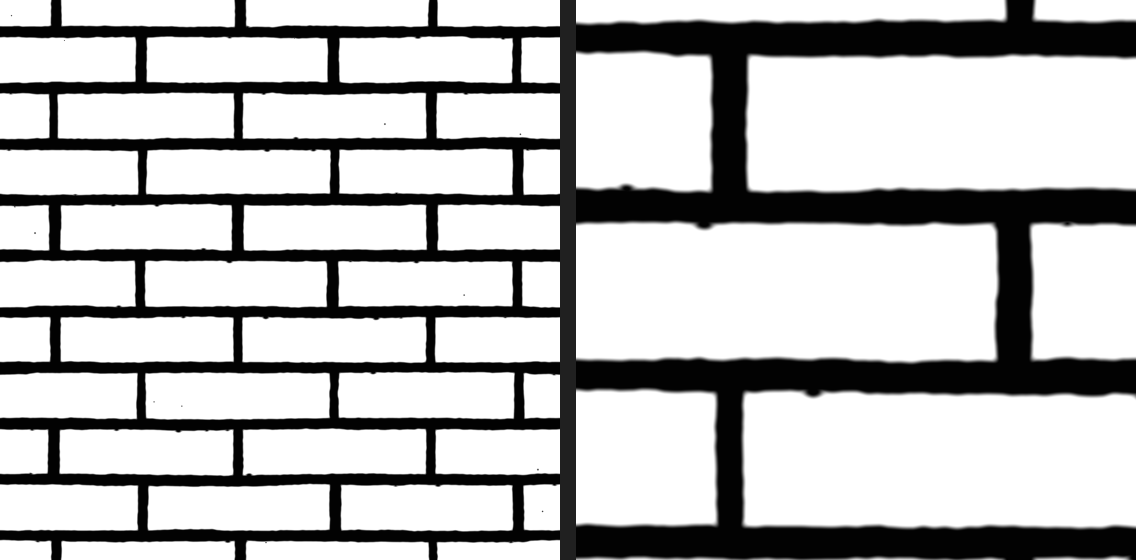
Left, the full canvas; right, a detail of the centre.
Give the GLSL for this pattern, as a Shadertoy shader.

```glsl
// Seamless running-bond brick wall: white bricks between black, hand-inked mortar.
// Bed and head joints are signed distances whose edges are displaced by wrapping
// noise; hashed nicks along the beds and stray specks add wear.

const float ROWS = 10.0;            // courses up the tile
const float COLS = 3.0;             // bricks along a course
const float BED_START = 0.043;      // height of the lowest bed joint
const float BED_HALF = 0.0100;      // half thickness of a bed joint
const float HEAD_HALF = 0.0090;     // half thickness of a head joint
const float HEAD_VARIATION = 0.0016;
const float EVEN_OFFSET = 0.2585;   // first head joint in even courses
const float ODD_OFFSET = 0.0985;    // first head joint in odd courses
const float COLUMN_SWAY = 0.0062;   // alternating long and short bricks
const float ROW_JITTER = 0.0035;
const float BED_WAVE = 0.0022;      // slow drift of a bed joint
const float LEDGE = 0.0026;         // abrupt steps where bricks sit unevenly
const float ROUGHNESS = 0.0013;     // fine raggedness of the edges
const float CORNER_ROUND = 0.003;
const float NICK_CELLS = 26.0;
const float NICK_CHANCE = 0.16;
const float SPECK_CELLS = 20.0;
const float SPECK_CHANCE = 0.03;
const float SOFTNESS = 0.0018;      // half width of the edge ramp
const float TAU = 6.2831853;
const vec3 INK = vec3(0.008);
const vec3 PAPER = vec3(1.0);

float hash(vec2 p) {
    return fract(sin(dot(p, vec2(127.1, 311.7))) * 43758.5453);
}

// Value noise in -0.5..0.5 that wraps over 0..1; ramp < 0.5 sharpens its steps.
float wrapNoise(float t, float cells, float seed, float ramp) {
    float cell = floor(t * cells);
    float blend = smoothstep(0.5 - ramp, 0.5 + ramp, fract(t * cells));
    float a = hash(vec2(mod(cell, cells), seed));
    float b = hash(vec2(mod(cell + 1.0, cells), seed));
    return mix(a, b, blend) - 0.5;
}

float raggedEdge(float t, float seed) {
    return ROUGHNESS * (wrapNoise(t, 64.0, seed, 0.5)
                      + 0.7 * wrapNoise(t, 150.0, seed + 3.7, 0.5));
}

float smoothUnion(float a, float b, float k) {
    float h = max(k - abs(a - b), 0.0) / k;
    return min(a, b) - 0.25 * k * h * h;
}

// Horizontal mortar with separately worn upper and lower edges, plus nicks.
float bedJoint(vec2 uv) {
    float level = (uv.y - BED_START) * ROWS;
    float bed = floor(level + 0.5);
    float id = mod(bed, ROWS);
    float y = (level - bed) / ROWS - BED_WAVE * wrapNoise(uv.x, 5.0, id + 20.0, 0.5);
    float side = step(0.0, y);
    float seed = id * 2.0 + side + 40.0;
    float halfWidth = BED_HALF + LEDGE * wrapNoise(uv.x, 9.0, seed, 0.12)
                    + raggedEdge(uv.x, seed + 50.0);
    float d = abs(y) - halfWidth;

    // Small drips of ink, mostly below the joint
    float cell = floor(uv.x * NICK_CELLS);
    vec2 key = vec2(mod(cell, NICK_CELLS), seed);
    float chance = NICK_CHANCE * mix(1.0, 0.3, side);
    if (hash(key + 0.31) < chance) {
        float radius = mix(0.0012, 0.0032, hash(key + 0.57));
        float center = (cell + mix(0.25, 0.75, hash(key + 0.83))) / NICK_CELLS;
        vec2 q = vec2((uv.x - center) * 0.6, d);
        d = smoothUnion(d, length(q) - radius, 0.0015);
    }
    return d;
}

// Vertical mortar, shifted by half a brick in every other course.
float headJoint(vec2 uv) {
    float row = mod(floor((uv.y - BED_START) * ROWS), ROWS);
    float odd = mod(row, 2.0);
    float across = (uv.x - mix(EVEN_OFFSET, ODD_OFFSET, odd)) * COLS;
    float joint = floor(across + 0.5);
    float col = mod(joint, COLS);
    vec2 key = vec2(col + 7.0, row + 11.0);

    float shift = -COLUMN_SWAY * sin(TAU * (col + 1.0 - odd) / COLS)
                + ROW_JITTER * 2.0 * (hash(vec2(row, 5.3)) - 0.5)
                + 0.003 * (hash(key + 0.2) - 0.5);
    float x = (across - joint) / COLS - shift;
    float seed = row * COLS + col + 90.0 + 40.0 * step(0.0, x);
    float halfWidth = HEAD_HALF + HEAD_VARIATION * 2.0 * (hash(key) - 0.5)
                    + 0.0012 * wrapNoise(uv.y, 30.0, seed, 0.5)
                    + raggedEdge(uv.y, seed + 90.0);
    return abs(x) - halfWidth;
}

// Rare dots kept well inside their grid cells.
float specks(vec2 uv) {
    vec2 cell = floor(uv * SPECK_CELLS);
    vec2 key = mod(cell, SPECK_CELLS) + 17.0;
    if (hash(key) > SPECK_CHANCE) return 1.0;
    vec2 center = mix(vec2(0.2), vec2(0.8), vec2(hash(key + 0.4), hash(key + 0.7)));
    float radius = mix(0.0002, 0.0012, hash(key + 0.9));
    return length((fract(uv * SPECK_CELLS) - center) / SPECK_CELLS) - radius;
}

void mainImage(out vec4 fragColor, in vec2 fragCoord) {
    vec2 uv = fragCoord / iResolution.xy;
    float mortar = smoothUnion(bedJoint(uv), headJoint(uv), CORNER_ROUND);
    float d = min(mortar, specks(uv));
    float soft = max(SOFTNESS, 0.7 / min(iResolution.x, iResolution.y));
    fragColor = vec4(mix(INK, PAPER, smoothstep(-soft, soft, d)), 1.0);
}
```
